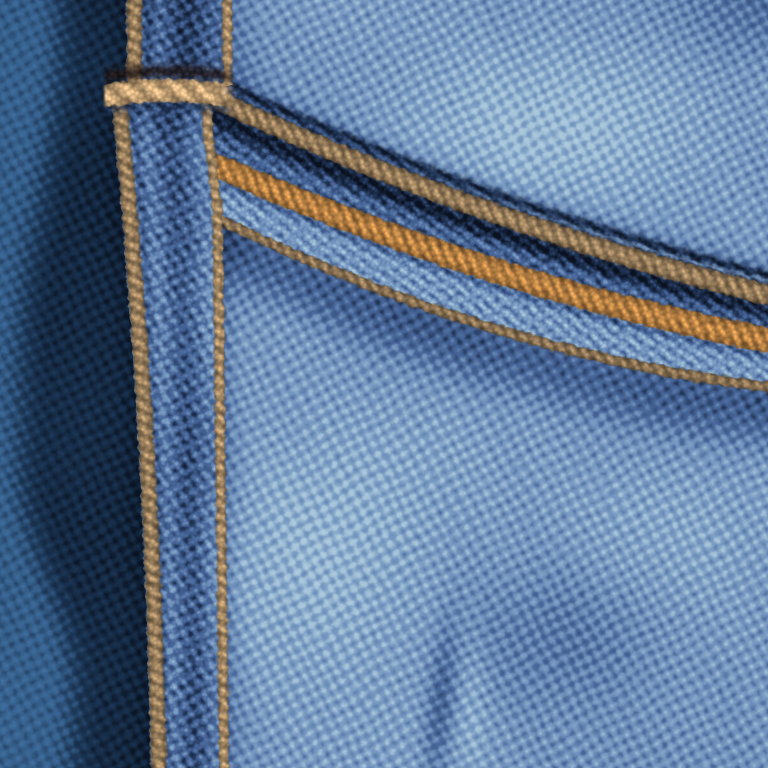
A Shadertoy shader for this texture:

```glsl
// Blue denim with a vertical seam strip, a curved pocket welt and tan stitching.
const float TAU = 6.2831853;

vec2 hash2(vec2 c) {
    return fract(sin(vec2(dot(c, vec2(127.1, 311.7)), dot(c, vec2(269.5, 183.3)))) * 4375.5);
}

// Cellular noise: distance to the nearest scattered point
float cells(vec2 p) {
    vec2 id = floor(p), f = p - id;
    float near = 2.0;
    for (int j = -1; j <= 1; j++)
        for (int i = -1; i <= 1; i++) {
            vec2 g = vec2(i, j);
            near = min(near, length(g + hash2(id + g) - f));
        }
    return near;
}

// Broad fading made of layered sines
float fade(vec2 p) {
    return (sin(p.x * 13.0 + 3.0 * sin(p.y * 7.0)) + sin(p.y * 17.0 - p.x * 9.0)
          + 0.6 * sin(p.x * 31.0 + p.y * 23.0 + 2.0 * sin(p.x * 19.0))) / 2.6;
}

// Pale yarn dots on a slanted lattice
float weave(vec2 p) {
    p += 0.0014 * vec2(sin(p.y * 47.0 + 2.0 * sin(p.x * 31.0)), sin(p.x * 53.0 + p.y * 29.0));
    return 0.5 * (cos(TAU * dot(p, vec2(63, 34))) + cos(TAU * dot(p, vec2(-34, 63))));
}

// Indigo ramp from deep shadow to worn white
vec3 indigo(float t) {
    vec3 c = mix(vec3(0.04, 0.07, 0.13), vec3(0.11, 0.18, 0.30), smoothstep(0.0, 0.22, t));
    c = mix(c, vec3(0.27, 0.39, 0.59), smoothstep(0.18, 0.48, t));
    c = mix(c, vec3(0.46, 0.59, 0.75), smoothstep(0.44, 0.70, t));
    c = mix(c, vec3(0.66, 0.78, 0.86), smoothstep(0.66, 0.92, t));
    return mix(c, vec3(0.84, 0.90, 0.93), smoothstep(0.9, 1.2, t));
}

// Twisted thread: d runs across, s runs along, w is the half width
vec3 thread(float d, float s, float w, vec3 dye, float grain) {
    float ply = 0.5 + 0.5 * sin(TAU * (s * 62.0 + d * 30.0));
    float ridge = 1.0 - 0.55 * pow(min(abs(d) / w, 1.2), 2.0);
    return dye * ridge * (0.76 + 0.34 * ply) * (1.12 - 0.4 * grain);
}

float band(float d, float w) { return 1.0 - smoothstep(w - 0.002, w + 0.002, abs(d)); }
float glow(float d, float w) { return exp(-d * d / (w * w)); }
float blob(vec2 p, vec2 c, vec2 r) { p = (p - c) / r; return exp(-dot(p, p)); }

void mainImage(out vec4 fragColor, in vec2 fragCoord) {
    vec2 p = fragCoord / iResolution.xy;
    float grain = cells(p * 150.0), knit = weave(p), wear = fade(p);
    float fuzz = 0.004 * (cells(p * vec2(110, 130) + 7.0) - 0.45);
    float texture1 = 0.14 * knit + 0.12 * (0.45 - grain);
    vec3 tan1 = vec3(0.80, 0.66, 0.48), ochre = vec3(0.84, 0.59, 0.31);

    // Outlines of the strip and the welt
    float above = smoothstep(0.884, 0.89, p.y);
    float left = mix(0.197 - 0.02 * p.y - 0.045 * p.y * p.y, 0.165, above) + fuzz;
    float right = mix(0.297 - 0.012 * p.y - 0.012 * smoothstep(0.7, 0.86, p.y), 0.301, above) + fuzz;
    float t = p.x - 0.28;
    float top = p.y - (0.897 - 0.465 * t + 0.154 * t * t) + fuzz;
    float mid = p.y - (0.785 - 0.438 * t + 0.169 * t * t) + fuzz;
    float low = p.y - (0.713 - 0.492 * t + 0.257 * t * t) + fuzz;

    // Lower and upper panels
    float lower = 0.66 + 0.03 * wear + 0.12 * blob(p, vec2(0.42, 0.28), vec2(0.17, 0.25))
        + 0.08 * blob(p, vec2(0.85, 0.32), vec2(0.2, 0.13))
        - 0.13 * blob(p, vec2(0.74, 0.17), vec2(0.12, 0.09))
        - 0.22 * blob(p, vec2(0.575 + 0.1 * (p.y - 0.1), 0.08), vec2(0.018, 0.1))
        + 0.08 * blob(p, vec2(0.615, 0.06), vec2(0.02, 0.1))
        - 0.58 * exp(-max(-low, 0.0) / 0.033) - 0.2 * exp(-max(p.x - right, 0.0) / 0.012);
    float upper = 0.68 + 0.03 * wear + 0.12 * blob(p, vec2(0.72, 0.83), vec2(0.22, 0.12))
        - 0.2 * blob(p, vec2(1.0, 1.0), vec2(0.13, 0.08))
        - 0.16 * exp(-max(p.x - right, 0.0) / 0.03) - 0.25 * exp(-max(top, 0.0) / 0.012);
    vec3 col = indigo(mix(lower, upper, smoothstep(-0.1, 0.0, low)) + texture1);

    // Welt: dark channel, pale lower roll, stitched edges
    float slub = 0.10 * sin(TAU * (p.x * 48.0 + p.y * 62.0 + 0.4 * wear)) + 0.2 * (0.45 - grain);
    float roll = mix(0.67, 0.33, smoothstep(-0.01, 0.01, mid)) + 0.6 * texture1 + slub;
    roll += 0.14 * glow(mid - 0.027, 0.012) - 0.22 * glow(mid + 0.021, 0.006)
          - 0.25 * glow(top + 0.05, 0.012);
    float welt = smoothstep(-0.002, 0.002, low) * (1.0 - smoothstep(-0.002, 0.002, top));
    col = mix(col, indigo(roll), welt);
    col = mix(col, indigo(0.13 + slub), 0.9 * glow(top, 0.006));
    col = mix(col, indigo(0.75 + slub), 0.5 * glow(top + 0.008, 0.003) * smoothstep(0.45, 0.9, p.x));
    col = mix(col, thread(top + 0.026, p.x, 0.016, tan1 * 0.88, grain), band(top + 0.026, 0.014));
    col = mix(col, thread(mid, p.x, 0.022, ochre, grain), band(mid, 0.017));
    col = mix(col, thread(low - 0.004, p.x, 0.009, tan1 * 0.8, grain), band(low - 0.004, 0.007));

    // Shaded panel on the left
    float shade = 0.075 - 0.05 * smoothstep(0.95, 0.5, p.y) + 0.07 * smoothstep(0.4, 0.1, p.y);
    float side = 0.40 - 0.24 * smoothstep(shade - 0.035, shade + 0.04, p.x)
        - 0.08 * exp(-max(left - p.x, 0.0) / 0.02) + 0.02 * wear;
    vec3 sideCol = indigo(side + 0.55 * texture1) * vec3(0.85, 1.04, 1.0);
    col = mix(sideCol, col, smoothstep(left - 0.002, left + 0.002, p.x));

    // Vertical strip with a stitched border on both sides
    float inside = smoothstep(left - 0.002, left + 0.002, p.x)
                 * (1.0 - smoothstep(right - 0.002, right + 0.002, p.x));
    float across = (p.x - left) / (right - left);
    float strip = 0.61 - 0.22 * glow(across - 0.57, 0.2) - 0.16 * glow(across - 0.2, 0.06)
        - 0.12 * smoothstep(0.8, 0.86, p.y) + 0.05 * wear + 1.15 * texture1 + 0.4 * slub;
    col = mix(col, indigo(strip), inside);
    float dl = p.x - left - 0.010, dr = p.x - right + 0.005;
    col = mix(col, thread(dl, p.y, 0.012, tan1 * 0.9, grain), band(dl, 0.010));
    col = mix(col, thread(dr, p.y, 0.009, tan1 * 0.95, grain), band(dr, 0.0065));

    // Folded cap where the strip meets the welt
    float cap = p.y - 0.876 - 0.006 * sin((p.x - 0.135) * 19.0) + fuzz;
    float span = smoothstep(0.133, 0.139, p.x) * (1.0 - smoothstep(0.285, 0.31, p.x));
    col = mix(col, vec3(0.14, 0.10, 0.10) * (1.3 - grain), 0.85 * span * glow(cap - 0.025, 0.009));
    col = mix(col, indigo(0.2 + slub), 0.7 * span * glow(cap + 0.019, 0.006));
    col = mix(col, thread(cap, p.x * 0.5, 0.022, tan1 * 1.12, grain), span * band(cap, 0.015));

    fragColor = vec4(clamp(col, 0.0, 1.0), 1.0);
}
```
